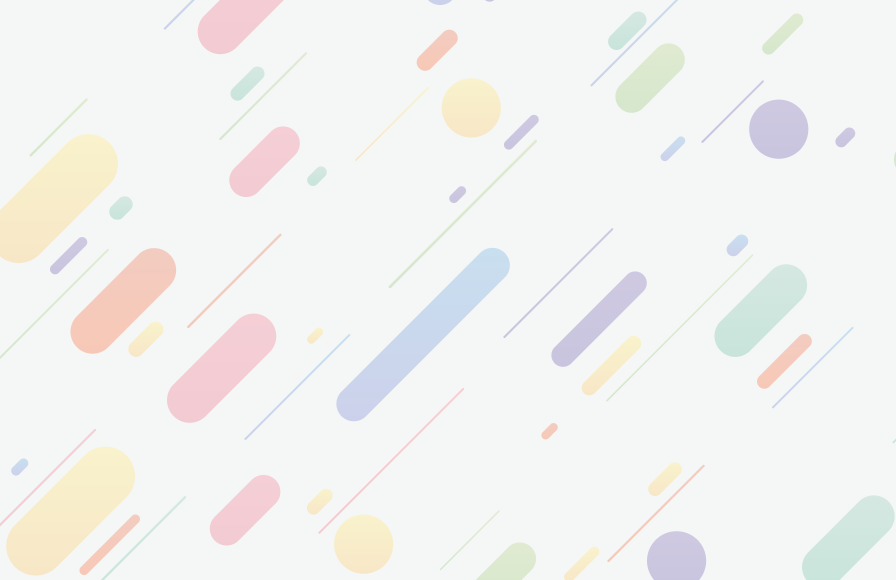
Write a Shadertoy shader that draws this background.

```glsl
// Pale ground scattered with diagonal pastel capsules, discs and hairlines.

// Yellow, orange, pink, violet, blue, teal, green: upper and lower shades.
const vec3 UPPER[7] = vec3[7](
    vec3(.975, .95, .80), vec3(.95, .80, .755), vec3(.96, .81, .84), vec3(.81, .79, .885),
    vec3(.785, .875, .94), vec3(.835, .91, .885), vec3(.88, .92, .82));
const vec3 LOWER[7] = vec3[7](
    vec3(.97, .905, .78), vec3(.97, .785, .715), vec3(.95, .795, .825), vec3(.79, .77, .87),
    vec3(.80, .82, .92), vec3(.785, .895, .855), vec3(.835, .905, .80));

// Large shapes: half length, radius, colour index.
const vec3 LARGE[13] = vec3[13](
    vec3(.085, .051, 0), vec3(.169, .030, 4), vec3(0, .051, 1), vec3(.078, .039, 2),
    vec3(.045, .028, 6), vec3(.085, .052, 3), vec3(0, .051, 0), vec3(.062, .036, 5),
    vec3(.075, .038, 1), vec3(.088, .020, 3), vec3(.145, .029, 6), vec3(.045, .029, 2),
    vec3(0, .051, 3));

const float LANE = .2;

float hash(vec2 p) {
    vec3 q = fract(p.xyx * vec3(.1031, .1030, .0973));
    q += dot(q, q.yzx + 33.33);
    return fract((q.x + q.y) * q.z);
}

// Paints a capsule lying along x; the gradient runs down the canvas.
void paintCapsule(inout vec3 color, vec2 p, float halfLength, float radius, int hue, float pixel) {
    float d = length(vec2(max(abs(p.x) - halfLength, 0.), p.y)) - radius;
    float height = (p.x + p.y) * .7071 / (halfLength * .7071 + radius);
    vec3 tint = mix(LOWER[hue], UPPER[hue], clamp(.5 + .5 * height, 0., 1.));
    color = mix(color, tint, clamp(.5 - d / pixel, 0., 1.));
}

// Splits the plane into staggered lanes; returns the cell index.
vec2 laneCell(inout vec2 p, float cellLength, float offset) {
    p.y -= offset;
    float lane = floor(p.y / LANE + .5);
    p.y -= lane * LANE;
    p.x += cellLength * hash(vec2(lane + 40., offset * 100. + 7.));
    float cell = floor(p.x / cellLength);
    p.x -= (cell + .5) * cellLength;
    return vec2(cell, lane);
}

// Random shift along the lane that keeps a shape inside its cell.
float slide(float cellLength, float reach, float random) {
    return (random - .5) * 1.8 * max(cellLength * .5 - reach - .01, 0.);
}

void mainImage(out vec4 fragColor, in vec2 fragCoord) {
    float pixel = 1. / iResolution.y;
    vec2 uv = fragCoord * pixel;
    vec2 diagonal = vec2(uv.x + uv.y, uv.y - uv.x) * .7071;
    vec3 color = vec3(.958, .967, .965);

    // Large capsules and discs, cycling through the kinds
    vec2 p = diagonal;
    vec2 id = laneCell(p, .5, 0.);
    int kind = int(mod(id.y * 5. + id.x * 3., 13.));
    vec3 shape = LARGE[kind];
    p.x -= slide(.5, shape.x + shape.y, hash(id + 61.));
    p.y -= (hash(id + 83.) - .5) * 1.6 * (.054 - shape.y);
    paintCapsule(color, p, shape.x, shape.y, int(shape.z), pixel);

    // Hairlines
    p = diagonal;
    id = laneCell(p, .45, .074);
    float size = hash(id + 113.);
    float halfLength = mix(.06, .18, size);
    p.x -= slide(.45, halfLength, hash(id + 137.));
    p.y -= (hash(id + 151.) - .5) * .016;
    if (hash(id + 171.) < .85)
        paintCapsule(color, p, halfLength, mix(.0012, .0024, hash(id + 193.)),
                     int(hash(id + 211.) * 7.), pixel);

    // Small capsules
    p = diagonal;
    id = laneCell(p, .25, .11);
    size = hash(id + 233.);
    halfLength = mix(.009, .085, size * size * size);
    float radius = mix(.007, .015, hash(id + 251.));
    p.x -= slide(.25, halfLength + radius, hash(id + 271.));
    p.y -= (hash(id + 293.) - .5) * .014;
    if (hash(id + 311.) < .75)
        paintCapsule(color, p, halfLength, radius, int(hash(id + 331.) * 7.), pixel);

    fragColor = vec4(color, 1.);
}
```
